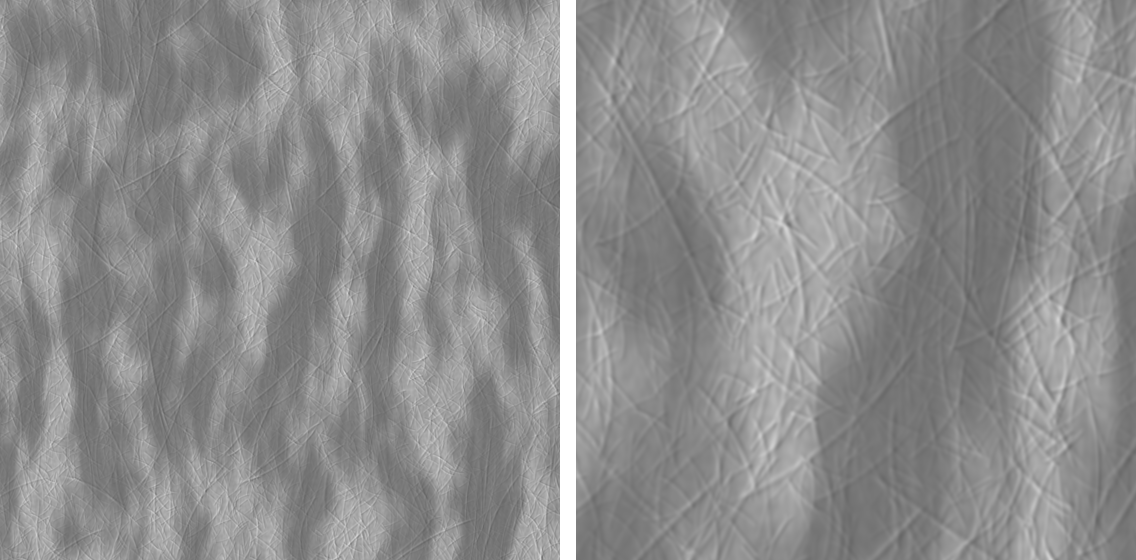
Left: the whole. Right: its middle third, enlarged.
A WebGL 2 fragment shader for this texture:

```glsl
#version 300 es
precision highp float;
// Grey fibrous paper: soft upright bands under a tangle of fine embossed fibres.

uniform vec2 u_resolution;
out vec4 fragColor;

vec3 hash3(vec2 p) {
    vec3 q = fract(vec3(p.xyx) * vec3(0.1031, 0.1030, 0.0973));
    q += dot(q, q.yxz + 33.33);
    return fract((q.xxy + q.yzz) * q.zyx);
}

float cornerSlope(vec2 cell, vec2 offset) {
    float angle = 6.2832 * hash3(cell + 57.0).x;
    return dot(vec2(cos(angle), sin(angle)), offset);
}

float gradientNoise(vec2 p) {
    vec2 cell = floor(p), f = fract(p);
    vec2 s = f * f * f * (f * (f * 6.0 - 15.0) + 10.0);
    float low = mix(cornerSlope(cell, f),
                    cornerSlope(cell + vec2(1, 0), f - vec2(1, 0)), s.x);
    float high = mix(cornerSlope(cell + vec2(0, 1), f - vec2(0, 1)),
                     cornerSlope(cell + vec2(1, 1), f - vec2(1, 1)), s.x);
    return mix(low, high, s.y);
}

// Scattered bent fibres, each a bright ridge with a shadow on one side.
// spread is the largest lean from the vertical, in radians.
float fibres(vec2 p, float cells, int perCell, float width, float spread, float seed) {
    vec2 grid = p * cells, home = floor(grid);
    float w = max(width, 0.75 / u_resolution.y) * cells;
    float relief = 0.0;
    for (int j = -1; j <= 1; j++)
    for (int i = -1; i <= 1; i++)
    for (int k = 0; k < perCell; k++) {
        vec2 cell = home + vec2(i, j);
        vec2 key = cell + seed + float(k) * vec2(37.0, 71.0);
        vec3 place = hash3(key + 11.0), shape = hash3(key + 203.0);
        float lean = (shape.x * 2.0 - 1.0) * spread;
        vec2 d = grid - cell - place.xy;
        float along = d.x * sin(lean) + d.y * cos(lean);
        float across = d.x * cos(lean) - d.y * sin(lean);
        across += (shape.y - 0.5) * 0.6 * along * along;
        float halfLength = mix(0.4, 0.92, place.z);
        float ends = 1.0 - smoothstep(0.75, 1.0, abs(along) / halfLength);
        float u = across / w;
        float ridge = exp(-u * u) - 0.85 * exp(-(u - 1.6) * (u - 1.6));
        relief += ridge * ends * mix(0.35, 1.0, shape.z);
    }
    return relief;
}

void main() {
    vec2 p = gl_FragCoord.xy / u_resolution.y;

    // Thin and thick bands, stretched upright and gently swaying
    vec2 sway = vec2(gradientNoise(p * vec2(3.0, 2.6) + 4.0) * 0.08
                   + gradientNoise(p * vec2(9.0, 7.0) + 31.0) * 0.015, 0.0);
    vec2 q = p + sway;
    float cloud = gradientNoise(q * vec2(12.0, 3.6) + 7.3)
                + 0.5 * gradientNoise(q * vec2(9.0, 0.8) + 19.6)
                + 0.65 * gradientNoise(q * vec2(22.0, 8.0) + 43.1)
                + 0.38 * gradientNoise(q * vec2(45.0, 17.0) + 83.7);
    float thin = smoothstep(-0.38, 0.62, cloud);

    // Upright grain, strongest in the thick bands
    float grain = gradientNoise(q * vec2(75.0, 5.0) + 3.0)
                + 0.8 * gradientNoise(q * vec2(170.0, 13.0) + 61.0);
    float speckle = gradientNoise(p * vec2(190.0, 130.0) + 9.0);

    // Fibre layers from long and loose to short and matted
    float crossing = fibres(p, 8.0, 2, 0.0018, 1.15, 5.0);
    float upright = fibres(q, 11.0, 4, 0.0016, 0.2, 151.0);
    float tangle = fibres(p, 20.0, 3, 0.0016, 0.95, 307.0);
    float matted = fibres(p, 42.0, 3, 0.0014, 1.2, 509.0);

    float tone = 0.466 + 0.195 * thin;
    tone += grain * mix(0.036, 0.024, thin);
    tone += speckle * mix(0.020, 0.055, thin);
    tone += crossing * mix(0.055, 0.085, thin);
    tone += upright * mix(0.038, 0.025, thin);
    tone += tangle * mix(0.025, 0.075, thin);
    tone += matted * mix(0.014, 0.065, thin);
    fragColor = vec4(vec3(clamp(tone, 0.36, 0.84)), 1.0);
}
```
